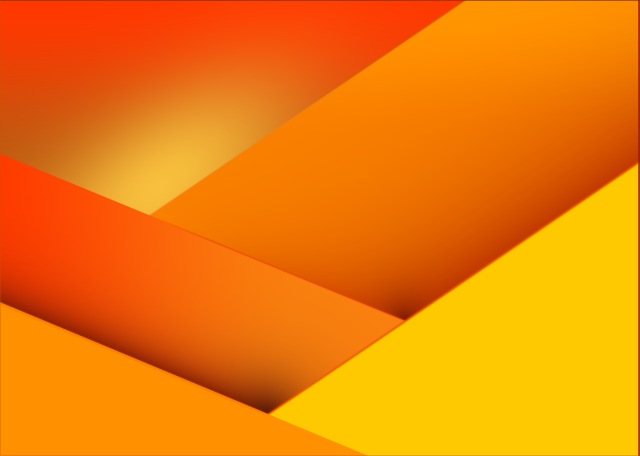
A WebGL 1 fragment shader for this background:

```glsl
precision highp float;
// Overlapping diagonal paper panels in red, orange and yellow.
// Each panel is a half plane painted back to front; exponential falloffs
// from its edges give the shadows, and a tilted Gaussian gives the glow.

uniform vec2 u_resolution;

const float ASPECT = 1.4066;
const vec3 RED = vec3(1.0, 0.22, 0.0);
const vec3 BROWN = vec3(0.74, 0.34, 0.06);
const vec3 GOLD = vec3(0.97, 0.75, 0.24);
const vec3 AMBER = vec3(1.0, 0.57, 0.0);
const vec3 YELLOW = vec3(1.0, 0.79, 0.0);

// Signed distance to the line from a to b, positive on its left.
float lineSide(vec2 p, vec2 a, vec2 b) {
  vec2 dir = normalize(b - a);
  vec2 q = p - a;
  return dir.x * q.y - dir.y * q.x;
}

// Smooth coverage of the region where d is positive.
float cover(float d, float pixel) {
  return smoothstep(-0.7 * pixel, 0.7 * pixel, d);
}

// Soft thin stroke centred on d = 0.
float stroke(float d, float width) {
  return exp(-d * d / (width * width));
}

// Shadow strength that fades away from an edge or corner.
float falloff(float d, float reach) {
  return exp(-max(d, 0.0) / reach);
}

float tiltedGlow(vec2 p, vec2 center, vec2 axis, vec2 radius) {
  vec2 q = p - center;
  vec2 r = vec2(dot(q, axis), axis.x * q.y - axis.y * q.x) / radius;
  return exp(-dot(r, r));
}

vec3 glowPanel(vec2 p) {
  vec3 color = mix(BROWN, RED, smoothstep(0.62, 1.0, p.y));
  float glow = tiltedGlow(p, vec2(0.348, 0.588), vec2(0.8, 0.6), vec2(0.34, 0.165));
  return mix(color, GOLD, glow);
}

vec3 amberBand(vec2 p, float toYellow, float toRed, vec2 corner) {
  vec3 color = vec3(0.985, 0.51, 0.0);
  color = mix(color, vec3(0.75, 0.22, 0.0), falloff(toYellow, 0.15));
  color += vec3(0.04, 0.09, 0.0) * smoothstep(0.7, 1.0, p.y);
  float lowShade = falloff(toRed, 0.055) * smoothstep(0.3, 0.9, p.x);
  color = mix(color, vec3(0.78, 0.2, 0.0), 0.55 * lowShade);
  return mix(color, vec3(0.38, 0.07, 0.0), 0.8 * falloff(length(p - corner), 0.04));
}

vec3 redBand(vec2 p, float toLower, vec2 corner) {
  vec3 color = mix(RED, vec3(0.98, 0.5, 0.055), smoothstep(-0.1, 0.68, p.x));
  color = mix(color, vec3(0.52, 0.11, 0.01), 0.95 * falloff(toLower, 0.05));
  return mix(color, vec3(0.28, 0.09, 0.03), 0.8 * falloff(length(p - corner), 0.06));
}

void main() {
  vec2 p = gl_FragCoord.xy / u_resolution * vec2(ASPECT, 1.0);
  float pixel = 1.0 / u_resolution.y;

  // Panel edges and the corners where they meet
  vec2 upperCorner = vec2(0.89, 0.2967);
  vec2 lowerCorner = vec2(0.59, 0.0916);
  float glowEdge = lineSide(p, vec2(0.3297, 0.5275), vec2(1.0256, 1.0));
  float redEdge = lineSide(p, vec2(0.0, 0.663), upperCorner);
  float yellowEdge = lineSide(p, lowerCorner, vec2(1.403, 0.643));
  float lowerEdge = lineSide(p, vec2(0.0, 0.337), lowerCorner);

  // Panels from back to front, each with a fine rim
  vec3 color = glowPanel(p);
  vec3 band = amberBand(p, yellowEdge, redEdge, upperCorner);
  color = mix(color, band, cover(-glowEdge, pixel));
  color = mix(color, vec3(0.9, 0.53, 0.08), 0.6 * stroke(glowEdge, 0.002));

  color = mix(color, redBand(p, lowerEdge, lowerCorner), cover(-redEdge, pixel));
  float redRim = stroke(redEdge, 0.002) * smoothstep(0.3, 0.5, p.x);
  color = mix(color, vec3(0.92, 0.25, 0.0), 0.6 * redRim);

  color = mix(color, YELLOW, cover(-yellowEdge, pixel));
  color = mix(color, vec3(0.95, 0.32, 0.03), 0.8 * stroke(yellowEdge, 0.0028));

  color = mix(color, AMBER, cover(-lowerEdge, pixel));
  float lowerRim = stroke(lowerEdge + 0.002, 0.003) * (1.0 - smoothstep(0.55, 0.62, p.x));
  color = mix(color, vec3(1.0, 0.45, 0.0), 0.7 * lowerRim);

  // Hairline frame
  color = mix(color, vec3(0.48, 0.2, 0.0), 0.75 * cover(p.y - 0.998, pixel));
  color = mix(color, vec3(0.6, 0.12, 0.0), 0.85 * cover(p.x - ASPECT + 0.004, pixel));
  float faintFrame = max(cover(0.0015 - p.x, pixel), cover(0.0015 - p.y, pixel));
  color = mix(color, vec3(0.75, 0.35, 0.0), 0.5 * faintFrame);

  gl_FragColor = vec4(color, 1.0);
}
```
